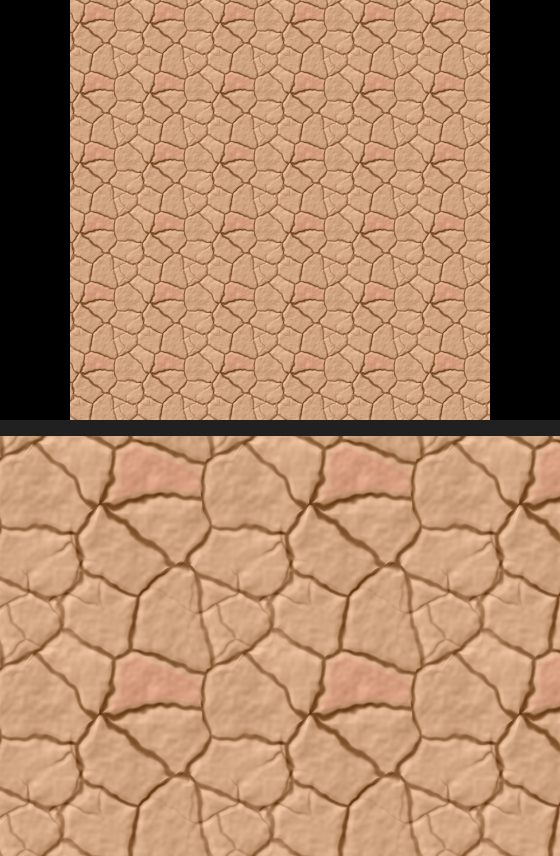
Top: the whole. Bottom: its middle third, enlarged.
A WebGL 2 fragment shader for this texture:

```glsl
#version 300 es
precision highp float;
// Cracked dry clay: a centred square of 6 x 6 identical tiles between black side bands.
// Each tile is a wrapped cell pattern with ragged edges, turned into a height field
// that is lit from the upper left; grooves are darkened along the cell borders.

uniform vec2 u_resolution;
out vec4 fragColor;

const float REPEATS = 6.0;
const vec2 LIGHT_STEP = vec2(-0.012, 0.015);
const vec3 PIT = vec3(0.50, 0.32, 0.17);
const vec3 PALE_SAND = vec3(0.90, 0.73, 0.59);
const vec3 ROSE = vec3(0.02, -0.035, -0.01);
const vec2 ROSE_CELL = vec2(1.0, 2.0);

vec2 hash2(vec2 p, float seed) {
  vec3 q = fract(vec3(p.xyx + seed * 7.31) * vec3(0.1031, 0.1030, 0.0973));
  q += dot(q, q.yzx + 33.33);
  return fract((q.xx + q.yz) * q.zy);
}

// Value noise that wraps after a whole number of lattice steps.
float noise(vec2 uv, float period, float seed) {
  vec2 p = uv * period;
  vec2 i = floor(p);
  vec2 f = fract(p);
  vec2 s = f * f * (3.0 - 2.0 * f);
  float a = hash2(mod(i, period), seed).x;
  float b = hash2(mod(i + vec2(1.0, 0.0), period), seed).x;
  float c = hash2(mod(i + vec2(0.0, 1.0), period), seed).x;
  float d = hash2(mod(i + 1.0, period), seed).x;
  return mix(mix(a, b, s.x), mix(c, d, s.x), s.y);
}

float fbm(vec2 uv, float period, float seed) {
  float sum = 0.0;
  float weight = 0.53;
  for (int octave = 0; octave < 3; octave++) {
    sum += weight * noise(uv, period, seed);
    weight *= 0.6;
    period *= 2.0;
    seed += 1.0;
  }
  return sum;
}

// Wrapped cells: x is the distance to the nearest border, yz the cell index.
vec3 cells(vec2 uv, float count, float jitter, float seed) {
  vec2 p = uv * count;
  vec2 i = floor(p);
  vec2 f = fract(p);
  vec2 nearest = vec2(9.0);
  vec2 second = vec2(9.0, 8.0);
  vec2 id = vec2(0.0);
  for (int y = -1; y <= 1; y++) {
    for (int x = -1; x <= 1; x++) {
      vec2 offset = vec2(x, y);
      vec2 cell = mod(i + offset, count);
      vec2 r = offset + 0.5 + jitter * (hash2(cell, seed) - 0.5) - f;
      if (dot(r, r) < dot(nearest, nearest)) {
        second = nearest;
        nearest = r;
        id = cell;
      } else if (dot(r, r) < dot(second, second)) {
        second = r;
      }
    }
  }
  float border = dot(0.5 * (nearest + second), normalize(second - nearest));
  return vec3(border / count, id);
}

// Bends the borders so that the cracks run unevenly.
vec2 ragged(vec2 uv) {
  return uv + 0.085 * (vec2(fbm(uv, 7.0, 3.0), fbm(uv, 7.0, 9.0)) - 0.5);
}

float fineCrackMask(vec2 uv) {
  return smoothstep(0.42, 0.66, noise(uv, 4.0, 21.0));
}

float height(vec2 uv) {
  vec2 w = ragged(uv);
  float slab = smoothstep(0.0, 0.045, cells(w, 3.0, 0.85, 5.0).x);
  float chip = smoothstep(0.0, 0.025, cells(w, 5.0, 0.8, 14.0).x);
  return 0.42 * slab + 0.22 * chip * fineCrackMask(uv) + 0.85 * fbm(uv, 11.0, 30.0);
}

vec3 clay(vec2 uv) {
  vec2 w = ragged(uv);
  vec3 slab = cells(w, 3.0, 0.85, 5.0);
  float chip = cells(w, 5.0, 0.8, 14.0).x;
  float relief = height(uv) - height(uv + LIGHT_STEP);

  // Main cracks vary in depth; fine ones fade in and out.
  float depth = mix(0.5, 1.15, noise(uv, 5.0, 40.0));
  float crack = depth * (1.0 - smoothstep(0.003, 0.019, slab.x));
  float fine = fineCrackMask(uv) * (1.0 - smoothstep(0.001, 0.011, chip));
  float mottle = fbm(uv, 5.0, 50.0) - 0.5 + 0.3 * (hash2(slab.yz, 60.0).x - 0.5);

  float tone = 0.79 + 0.8 * relief + 0.22 * mottle - 0.78 * crack - 0.3 * fine;
  float rose = float(distance(slab.yz, ROSE_CELL) < 0.5) * smoothstep(0.01, 0.06, slab.x);
  return mix(PIT, PALE_SAND, clamp(tone, -0.3, 1.12)) + ROSE * rose;
}

void main() {
  // Four samples per pixel smooth the lines.
  vec3 colour = vec3(0.0);
  for (int k = 0; k < 4; k++) {
    vec2 shift = vec2(k % 2, k / 2) * 0.5 - 0.25;
    vec2 p = (gl_FragCoord.xy + shift - vec2(0.5 * u_resolution.x, 0.0)) / u_resolution.y;
    float inside = step(abs(p.x), 0.5);
    colour += 0.25 * inside * clay(fract((p + vec2(0.5, 0.0)) * REPEATS));
  }
  fragColor = vec4(colour, 1.0);
}
```
